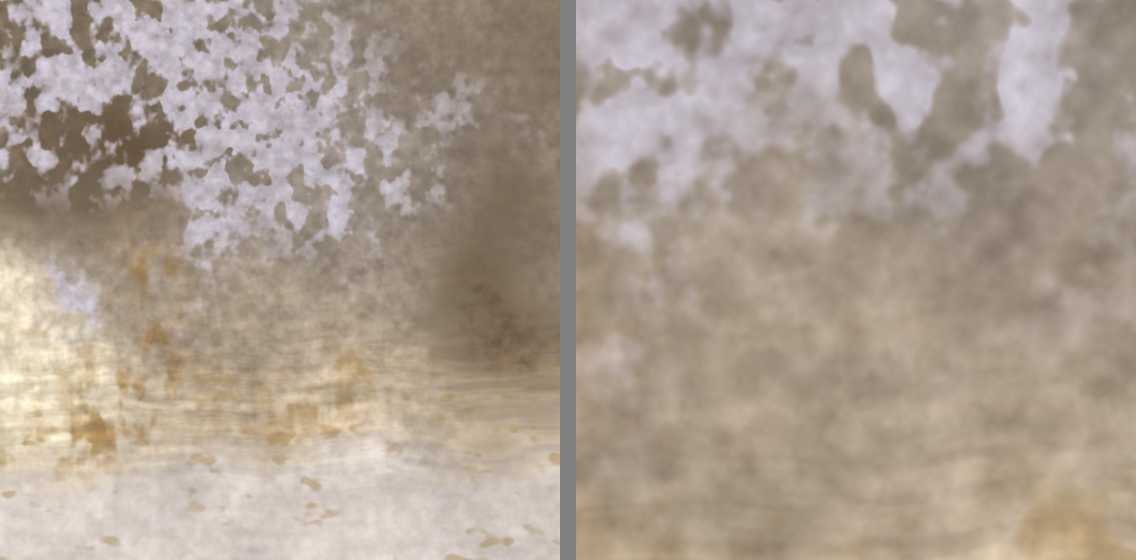
Left: the whole. Right: its middle third, enlarged.
A WebGL 1 fragment shader for this texture:

```glsl
precision highp float;
// Weathered plaster wall: pale base, sandy middle and taupe top, with soft stains,
// flaking lavender limewash and fine grain. Broad zones are gaussian blobs and
// gradients bent by noise; the flakes and grain are layered value noise.

uniform vec2 u_resolution;

const vec3 UMBER    = vec3(0.37, 0.30, 0.22);
const vec3 TAUPE    = vec3(0.55, 0.50, 0.44);
const vec3 STONE    = vec3(0.66, 0.60, 0.53);
const vec3 SAND     = vec3(0.78, 0.71, 0.61);
const vec3 PLASTER  = vec3(0.84, 0.80, 0.77);
const vec3 LAVENDER = vec3(0.76, 0.73, 0.77);
const vec3 OCHRE    = vec3(0.62, 0.48, 0.28);
const vec3 CREAM    = vec3(0.95, 0.90, 0.79);

const float WARP_AMOUNT   = 0.16;
const float FLAKE_SCALE   = 36.0;
const float GRAIN_SCALE   = 62.0;
const float GRAIN_AMOUNT  = 0.34;
const float STREAK_AMOUNT = 0.26;

float hash(vec2 cell) {
  vec3 q = fract(vec3(cell.xyx) * 0.1031);
  q += dot(q, q.yzx + 33.33);
  return fract((q.x + q.y) * q.z);
}

float noise(vec2 p) {
  vec2 cell = floor(p);
  vec2 f = fract(p);
  f = f * f * (3.0 - 2.0 * f);
  return mix(mix(hash(cell), hash(cell + vec2(1.0, 0.0)), f.x),
             mix(hash(cell + vec2(0.0, 1.0)), hash(cell + 1.0), f.x), f.y);
}

// Three rotated octaves, centred near 0.5.
float fbm(vec2 p) {
  float sum = 0.0;
  float weight = 0.55;
  for (int i = 0; i < 3; i++) {
    sum += weight * noise(p);
    p = mat2(1.6, 1.2, -1.2, 1.6) * p + 17.3;
    weight *= 0.5;
  }
  return sum / 0.9625;
}

float blob(vec2 p, vec2 center, vec2 size) {
  vec2 d = (p - center) / size;
  return exp(-dot(d, d));
}

void main() {
  vec2 uv = gl_FragCoord.xy / u_resolution;
  vec2 bend = vec2(fbm(uv * 6.0 + 3.0), fbm(uv * 6.0 + 41.0)) - 0.5;
  vec2 p = uv + WARP_AMOUNT * bend;

  // Shared textures
  float cloud = fbm(uv * 9.0 + 70.0);
  float flakeNoise = fbm(uv * FLAKE_SCALE * vec2(1.0, 0.85) + 5.0);
  float grain = fbm(uv * GRAIN_SCALE + 120.0) - 0.5;
  float streak = fbm(uv * vec2(9.0, 75.0) + bend * 3.0 + 200.0) - 0.5;
  float drip = fbm(uv * vec2(42.0, 7.0) + 310.0) - 0.5;

  // Vertical zones, from the taupe top to the pale base
  float height = p.y + 0.12 * (uv.x - 0.5) * smoothstep(0.2, 0.6, uv.y);
  vec3 color = mix(SAND, STONE, smoothstep(0.27, 0.46, height));
  color = mix(color, TAUPE, 0.85 * smoothstep(0.42, 0.66, height));
  color = mix(PLASTER, color, smoothstep(0.13, 0.26, p.y + 0.05 * streak));
  color *= 1.0 + 0.22 * (cloud - 0.5);

  // Warm glow and ochre seepage on the left
  float glow = blob(p, vec2(0.04, 0.40), vec2(0.11, 0.10))
             + blob(p, vec2(0.09, 0.27), vec2(0.13, 0.07));
  color = mix(color, CREAM, clamp(glow * (0.45 + 1.1 * flakeNoise), 0.0, 0.9));
  float seep = blob(p, vec2(0.29, 0.45), vec2(0.08, 0.13))
             + blob(p, vec2(0.20, 0.27), vec2(0.14, 0.07))
             + 0.6 * blob(p, vec2(0.56, 0.29), vec2(0.16, 0.06))
             + 0.5 * blob(p, vec2(0.05, 0.23), vec2(0.16, 0.025));
  color = mix(color, OCHRE, clamp(seep, 0.0, 1.0) * smoothstep(0.35, 0.75, flakeNoise + drip * 0.4) * 0.85);

  // Dark damp stains
  float damp = blob(p, vec2(0.28, 0.75), vec2(0.17, 0.07))
             + 0.7 * blob(p, vec2(0.10, 0.63), vec2(0.20, 0.06))
             + 0.6 * blob(p, vec2(0.90, 0.60), vec2(0.10, 0.18))
             + 0.8 * blob(p, vec2(0.98, 0.34), vec2(0.13, 0.11))
             + 0.5 * blob(p, vec2(0.86, 0.45), vec2(0.10, 0.08))
             + 0.35 * blob(p, vec2(0.72, 0.88), vec2(0.10, 0.07))
             + 0.35 * blob(p, vec2(0.95, 0.93), vec2(0.16, 0.10));
  color = mix(color, UMBER, clamp(damp * (0.45 + 0.7 * cloud + grain), 0.0, 0.9));

  // Limewash: flaky at the upper left, hazier toward the centre
  float flaky = smoothstep(0.58, 0.74, p.y) * smoothstep(0.62, 0.22, p.x);
  float haze = 0.9 * blob(p, vec2(0.58, 0.69), vec2(0.18, 0.13))
             + 0.7 * blob(p, vec2(0.48, 0.90), vec2(0.22, 0.15))
             + 0.7 * blob(p, vec2(0.38, 0.62), vec2(0.05, 0.12))
             + 0.7 * blob(p, vec2(0.14, 0.47), vec2(0.05, 0.11))
             + 0.4 * blob(p, vec2(0.86, 0.80), vec2(0.12, 0.10));
  float coverage = clamp(0.8 * flaky + haze - 0.25 * damp, 0.0, 1.0);
  float edge = 0.72 - 0.30 * coverage;
  float flakes = smoothstep(edge - 0.11, edge + 0.11, flakeNoise + 0.25 * drip + 0.2 * grain);
  color = mix(color, UMBER, 0.38 * flaky * (1.0 - flakes));
  color = mix(color, LAVENDER, clamp(flakes * coverage * 1.15 + 0.25 * haze, 0.0, 0.92));
  color = mix(color, LAVENDER * 1.08, 0.5 * flaky * smoothstep(0.56, 0.74, flakeNoise));

  // Horizontal trowel streaks, fine grain and sparse ochre scuffs
  float band = smoothstep(0.10, 0.22, uv.y) * smoothstep(0.46, 0.30, uv.y);
  color *= 1.0 + STREAK_AMOUNT * streak * (0.25 + band);
  float roughness = mix(0.45, 1.0, smoothstep(0.12, 0.40, uv.y));
  color *= 1.0 + GRAIN_AMOUNT * grain * roughness * vec3(0.92, 1.0, 1.12);
  float scuff = smoothstep(0.66, 0.82, fbm(uv * vec2(20.0, 34.0) + 400.0));
  color = mix(color, OCHRE, 0.4 * scuff * smoothstep(0.6, 0.2, uv.y));

  gl_FragColor = vec4(clamp(color, 0.0, 1.0), 1.0);
}
```
